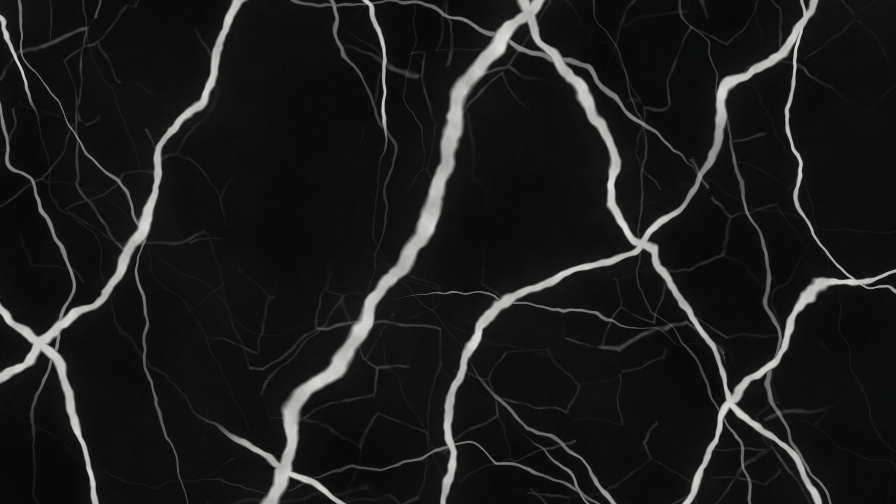
Reproduce this texture procedurally as a WebGL 1 fragment shader.

```glsl
precision highp float;
// Polished black marble crossed by white veins.
// Sets of wandering, swelling lines run along a few directions; a warped
// cellular web adds hairline cracks over a faintly clouded dark ground.

uniform vec2 u_resolution;

float hash(vec2 p) {
  return fract(sin(dot(p, vec2(127.1, 311.7))) * 43758.55);
}

vec2 hash2(vec2 p) {
  return vec2(hash(p), hash(p + 57.3));
}

float noise(vec2 p) {
  vec2 cell = floor(p), f = fract(p);
  f = f * f * (3.0 - 2.0 * f);
  float low = mix(hash(cell), hash(cell + vec2(1.0, 0.0)), f.x);
  float high = mix(hash(cell + vec2(0.0, 1.0)), hash(cell + 1.0), f.x);
  return mix(low, high, f.y);
}

float fbm(vec2 p) {
  float sum = 0.0, amplitude = 0.5;
  for (int i = 0; i < 5; i++) {
    sum += amplitude * noise(p);
    p = mat2(1.6, 1.2, -1.2, 1.6) * p + 3.7;
    amplitude *= 0.5;
  }
  return sum;
}

// Zigzag with slightly rounded corners, from -0.5 to 0.5
float zigzag(float t, float seed) {
  float cell = floor(t), f = fract(t);
  f = mix(f, smoothstep(0.0, 1.0, f), 0.5);
  return mix(hash(vec2(cell, seed)), hash(vec2(cell + 1.0, seed)), f) - 0.5;
}

float wander(float t, float seed) {
  return 0.22 * zigzag(t * 2.3, seed) + 0.07 * zigzag(t * 6.0, seed + 7.0)
       + 0.02 * zigzag(t * 17.0, seed + 13.0) + 0.0015 * sin(t * 75.0 + seed);
}

// Brightness of roughly parallel veins; gaps sets how often they fade out
float veinSet(vec2 p, float angle, float spacing, float width, float gaps,
              float seed, float pixel) {
  vec2 along = vec2(cos(angle), sin(angle));
  vec2 q = vec2(dot(p, along), dot(p, vec2(-along.y, along.x)));
  float rough = (noise(p * 70.0) - 0.5) * 0.3 * width;
  float row = floor(q.y / spacing);
  float light = 0.0;
  for (int i = -2; i <= 2; i++) {
    float id = row + float(i);
    float key = hash(vec2(id, seed));
    float lane = id * 3.0 + seed * 17.0;
    float center = (id + 0.25 + 0.5 * key) * spacing + wander(q.x, lane);
    float presence = smoothstep(gaps, gaps + 0.25, noise(vec2(q.x * 2.2, lane + 0.5)));
    float swell = 0.4 + 1.2 * noise(vec2(q.x * 7.0, lane + 1.5));
    float thick = width * (0.5 + hash(vec2(id, seed + 3.0))) * swell;
    thick *= mix(0.3, 1.0, presence);
    float d = abs(q.y - center + rough);
    float body = 1.0 - smoothstep(thick * 0.45, thick + pixel, d);
    float halo = 0.08 * exp(-d / (thick * 2.0 + 0.001));
    light = max(light, mix(0.08, 1.0, presence) * max(body, halo));
  }
  return light;
}

// Cell borders, each with its own strength
float cracks(vec2 p, float width) {
  vec2 base = floor(p), home = base, toHome = vec2(0.0);
  float nearest = 9.0;
  for (int y = -1; y <= 1; y++)
  for (int x = -1; x <= 1; x++) {
    vec2 id = base + vec2(x, y);
    vec2 offset = id + hash2(id) - p;
    float d = dot(offset, offset);
    if (d < nearest) { nearest = d; home = id; toHome = offset; }
  }
  float light = 0.0;
  for (int y = -2; y <= 2; y++)
  for (int x = -2; x <= 2; x++) {
    vec2 id = home + vec2(x, y);
    vec2 offset = id + hash2(id) - p;
    vec2 gap = offset - toHome;
    if (dot(gap, gap) > 0.0001) {
      float d = dot(0.5 * (offset + toHome), normalize(gap));
      float strength = smoothstep(0.3, 1.0, hash(home + id));
      light = max(light, strength * (1.0 - smoothstep(0.0, width, d)));
    }
  }
  return light;
}

void main() {
  float pixel = 1.0 / u_resolution.y;
  vec2 p = gl_FragCoord.xy * pixel;
  vec2 warp = vec2(fbm(p * 4.0), fbm(p * 4.0 + 19.0)) - 0.5;
  vec2 bent = p + 0.12 * warp;

  // Dark clouded ground
  float cloud = fbm(p * 5.0 + warp);
  float grain = noise(p * 110.0) - 0.5;
  vec3 color = vec3(0.050, 0.052, 0.052) + 0.05 * (cloud - 0.5) + 0.008 * grain;

  // Hairline web, patchy and beaded
  float patches = smoothstep(0.3, 0.7, noise(p * 3.5 + 8.0));
  float beads = 0.4 + 0.9 * noise(p * 55.0);
  float web = cracks(bent * vec2(4.5, 3.5), 0.018 + 2.0 * pixel);
  web = max(web, 0.6 * cracks(bent * 9.0 + 31.0, 0.03 + 4.0 * pixel));
  color += 0.24 * web * patches * beads;

  // Main veins, lesser veins and thin threads
  float veins = veinSet(bent, 0.92, 0.42, 0.0125, 0.15, 1.0, pixel);
  veins = max(veins, veinSet(bent, -0.99, 0.37, 0.0085, 0.25, 2.0, pixel));
  veins = max(veins, 0.65 * veinSet(bent, -1.25, 0.24, 0.0030, 0.45, 5.0, pixel));
  veins = max(veins, 0.60 * veinSet(bent, -0.25, 0.40, 0.0030, 0.45, 8.0, pixel));
  float tone = mix(0.58, 0.92, fbm(p * 22.0 + 4.0));
  color = mix(color, vec3(1.0, 1.0, 0.985) * tone, veins);

  gl_FragColor = vec4(color, 1.0);
}
```
